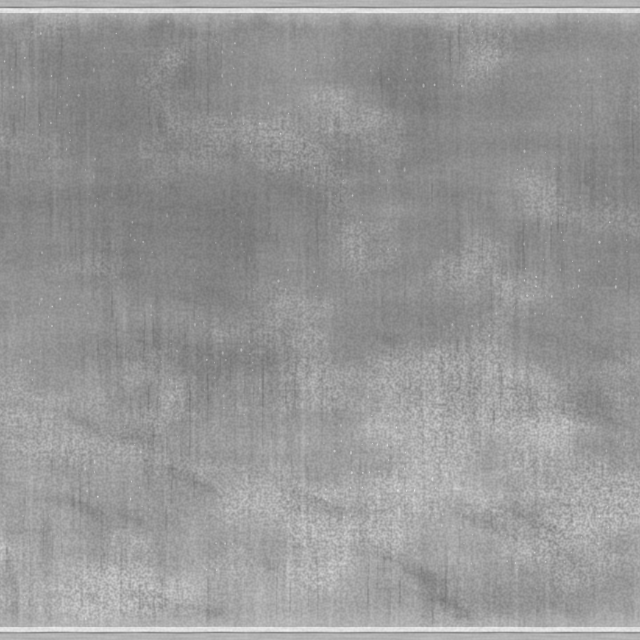
Reproduce this texture procedurally as a WebGL 2 fragment shader.

```glsl
#version 300 es
precision highp float;
precision highp int;
// Weathered grey plaster wall with streaks, chalky wear and pale rails at top and bottom.

uniform vec2 u_resolution;
out vec4 fragColor;

vec2 hash2(vec2 cell) {
    uvec2 q = uvec2(ivec2(cell)) * 1664525u + 1013904223u;
    for (int i = 0; i < 2; i++) {
        q.x += q.y * 1664525u;
        q.y += q.x * 1664525u;
        q ^= q >> 16u;
    }
    return vec2(q) / 4294967295.0;
}

float cornerSlope(vec2 cell, vec2 offset) {
    float angle = 6.28318 * hash2(cell).x;
    return dot(vec2(cos(angle), sin(angle)), offset);
}

// Gradient noise, roughly -0.7 to 0.7
float noise(vec2 p) {
    vec2 i = floor(p), f = p - i;
    vec2 u = f * f * f * (f * (f * 6.0 - 15.0) + 10.0);
    vec2 e = vec2(1.0, 0.0);
    return mix(mix(cornerSlope(i, f), cornerSlope(i + e, f - e), u.x),
               mix(cornerSlope(i + e.yx, f - e.yx), cornerSlope(i + 1.0, f - 1.0), u.x), u.y);
}

float fbm(vec2 p) {
    float sum = 0.0, amp = 0.8;
    for (int i = 0; i < 5; i++) {
        sum += amp * noise(p);
        p = p * 2.03 + vec2(17.3, 9.7);
        amp *= 0.52;
    }
    return sum;
}

float band(float d, float halfWidth, float blur) {
    return 1.0 - smoothstep(halfWidth - blur, halfWidth + blur, abs(d));
}

// Small pale chips, at most one per grid cell
float chips(vec2 p, float density, float blur) {
    vec2 cell = floor(p * 70.0);
    vec2 pick = hash2(cell + 300.0), place = hash2(cell + 700.0);
    vec2 d = (p - (cell + 0.25 + 0.5 * place) / 70.0) * vec2(1.0, 0.5 + 0.5 * place.x);
    float radius = 0.0006 + 0.0012 * pick.y * pick.y;
    return step(1.0 - density, pick.x) * (1.0 - smoothstep(radius - blur, radius + blur, length(d)));
}

void main() {
    vec2 p = gl_FragCoord.xy / u_resolution;
    float blur = 0.7 / u_resolution.y;
    float lower = 1.0 - smoothstep(0.2, 0.68, p.y);
    float grit = noise(p * 230.0) + 0.6 * noise(p * 121.0 + 40.0);

    // Broad tone: dark above, paler below, with soft clouds and level smears
    float tone = mix(0.628, 0.535, smoothstep(0.08, 0.62, p.y + 0.15 * fbm(p * 3.0 + 2.0)));
    tone += 0.085 * fbm(p * vec2(3.5, 4.5) + 7.4);
    tone += 0.045 * fbm(p * vec2(3.0, 19.0) + 31.0);

    // Chalky wear, strongest low down and right of centre
    vec2 fromWorn = (p - vec2(0.74, 0.45)) / vec2(0.17, 0.25);
    float worn = exp(-dot(fromWorn, fromWorn));
    float chalk = smoothstep(0.0, 0.6, fbm(p * vec2(5.0, 7.0) + 53.0) + 0.2 * lower + 0.25 * worn);
    tone += chalk * (0.075 + 0.075 * grit) + 0.025 * worn;

    // Dark sloping strokes in the lower half
    vec2 slope = vec2(p.x * 0.9 - p.y * 0.42, p.y * 0.9 + p.x * 0.42);
    float stroke = smoothstep(0.12, 0.6, fbm(slope * vec2(4.0, 15.0) + 83.0));
    tone -= 0.075 * stroke * (0.2 + 0.8 * lower);

    // Vertical streaks and thin drips in patches
    float wet = smoothstep(-0.25, 0.4, fbm(p * vec2(7.0, 4.0) + 97.0) + 0.2 * lower);
    float streak = noise(p * vec2(75.0, 4.0)) + 0.8 * noise(p * vec2(170.0, 9.0) + 21.0);
    tone += (0.015 + 0.035 * wet) * streak;
    tone -= 0.05 * wet * smoothstep(0.2, 0.5, noise(p * vec2(140.0, 13.0) + 61.0));

    // Fine grain and chips
    tone += (0.05 + 0.025 * lower) * grit;
    float chipped = smoothstep(-0.2, 0.4, fbm(p * 6.0 + 140.0));
    tone += 0.2 * chipped * chips(p, 0.22, blur);

    // Dusty fade toward the rails
    float edge = min(p.y, 1.0 - p.y);
    float ragged = edge + 0.02 * fbm(p * vec2(28.0, 9.0) + 11.0);
    float dust = 1.0 - smoothstep(0.012, 0.055, ragged);
    tone = mix(tone, 0.7 + 0.05 * grit + 0.03 * streak, 0.85 * dust);

    // Rails: outer strip, dark joint and white lip
    float strip = 1.0 - smoothstep(0.0115 - blur, 0.0115 + blur, edge);
    tone = mix(tone, 0.7 + 0.05 * noise(p * vec2(20.0, 260.0)) + 0.03 * grit, strip);
    float wobble = 0.0006 * noise(p * vec2(16.0, 2.0));
    float joint = band(edge - 0.0112 + wobble, 0.0009, blur);
    tone = mix(tone, 0.42, joint * (0.65 + 0.5 * noise(vec2(p.x * 22.0, p.y * 2.0 + 5.0))));
    float lip = band(edge - 0.0168 + wobble, 0.0036, blur);
    tone = mix(tone, 0.9 + 0.05 * grit, lip * (0.92 + 0.2 * noise(p * vec2(30.0, 200.0))));

    fragColor = vec4(vec3(clamp(tone, 0.0, 1.0)), 1.0);
}
```
